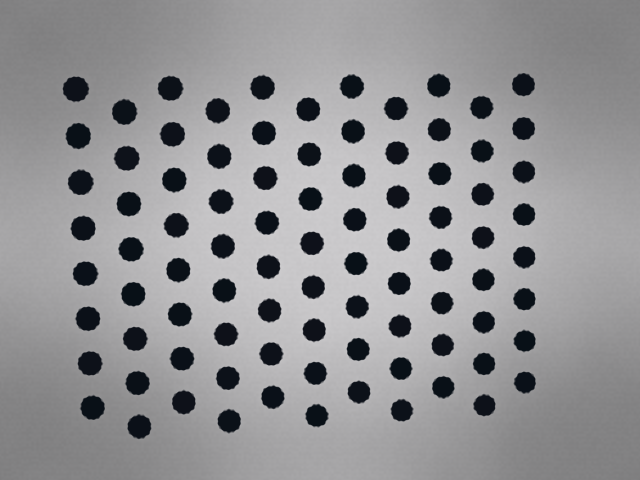
This pattern is drawn by a Shadertoy shader. Its source:

```glsl
// A staggered grid of black dots on a softly lit grey sheet, seen at a slight tilt.
// A projective matrix maps lattice to canvas; its inverse finds the nearest dot.
// Light, grain and ripple all wrap at the canvas edges, and every dot lies inside.

#define COLUMNS 11.0
#define ROWS 8.0
#define DOT_RADIUS 0.0264
#define RADIUS_FALLOFF 1.7
#define EDGE_BLUR 0.0022
#define EDGE_RIPPLE 0.0006
#define HALO 0.025
#define GRAIN 0.016
#define SHEET_DARK vec3(0.510, 0.508, 0.512)
#define SHEET_LIGHT vec3(0.785, 0.780, 0.788)
#define DOT_COLOR vec3(0.045, 0.065, 0.095)

const float TAU = 6.2831853;

// Columns: step per column, step per row, first dot; the last row is perspective.
const mat3 LATTICE_TO_CANVAS = mat3(
    0.1012, 0.0004, 0.0073,
    0.0059, 0.0989, 0.0049,
    0.1580, 0.1858, 1.0);

float hash(vec2 cell) {
    vec3 p = fract(vec3(cell.xyx) * 0.1031);
    p += dot(p, p.yzx + 33.33);
    return fract((p.x + p.y) * p.z);
}

// Value noise on a whole number of cells, so it wraps.
float wrappedNoise(vec2 uv, vec2 cells) {
    vec2 p = uv * cells;
    vec2 i = floor(p);
    vec2 f = fract(p);
    f = f * f * (3.0 - 2.0 * f);
    vec2 lo = mod(i, cells);
    vec2 hi = mod(i + 1.0, cells);
    return mix(mix(hash(lo), hash(vec2(hi.x, lo.y)), f.x),
               mix(hash(vec2(lo.x, hi.y)), hash(hi), f.x), f.y);
}

// Lattice index of the dot nearest to p; odd columns sit half a row lower.
vec2 nearestDot(vec2 p) {
    vec3 q = inverse(LATTICE_TO_CANVAS) * vec3(p, 1.0);
    vec2 lattice = q.xy / q.z;
    float column = clamp(floor(lattice.x + 0.5), 0.0, COLUMNS - 1.0);
    float shift = 0.5 * mod(column, 2.0);
    float row = clamp(floor(lattice.y - shift + 0.5), 0.0, ROWS - 1.0);
    return vec2(column, row);
}

// Signed distance to one dot, which shrinks with depth.
float dotDistance(vec2 p, vec2 id) {
    float row = id.y + 0.5 * mod(id.x, 2.0);
    vec3 center = LATTICE_TO_CANVAS * vec3(id.x, row, 1.0);
    float radius = DOT_RADIUS * pow(center.z, -RADIUS_FALLOFF);
    return length(p - center.xy / center.z) - radius;
}

// Sheet with a periodic pool of light, fine scan lines and grain.
vec3 sheetColor(vec2 uv) {
    vec2 pool = 0.5 - 0.5 * cos(TAU * (uv - vec2(0.01, 0.0)));
    float light = smoothstep(0.0, 1.0, 0.5 * (pool.x + pool.y));
    vec3 color = mix(SHEET_DARK, SHEET_LIGHT, light);
    float grain = wrappedNoise(uv, vec2(256.0, 192.0)) - 0.5;
    float mottle = wrappedNoise(uv, vec2(16.0, 12.0)) - 0.5;
    float scan = 0.15 * sin(TAU * 96.0 * uv.y);
    return color + GRAIN * (grain + mottle + scan);
}

void mainImage(out vec4 fragColor, in vec2 fragCoord) {
    // Canvas height is one unit, measured downward from the top.
    vec2 uv = fragCoord / iResolution.xy;
    uv.y = 1.0 - uv.y;
    vec2 p = uv * vec2(4.0 / 3.0, 1.0);

    // Nearest dot, with a faintly serrated rim
    vec2 id = nearestDot(p);
    float d = dotDistance(p, id);
    vec2 ripple = sin(TAU * uv * vec2(128.0, 96.0));
    d += EDGE_RIPPLE * (ripple.x + ripple.y);

    // Pale halo just outside the rim
    vec3 color = sheetColor(uv);
    color += HALO * exp(-max(d, 0.0) / 0.004);

    // Ink varies slightly from dot to dot
    float tint = hash(id + 7.0) - 0.5;
    vec3 ink = DOT_COLOR + tint * vec3(0.025, 0.008, 0.012);
    float blur = max(EDGE_BLUR, 1.0 / iResolution.y);
    color = mix(ink, color, smoothstep(-blur, blur, d));

    fragColor = vec4(clamp(color, 0.0, 1.0), 1.0);
}
```
